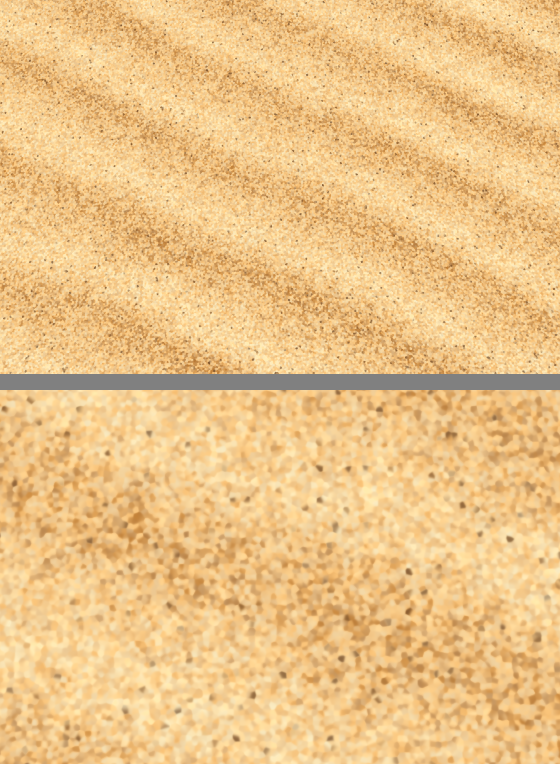
Top: the whole. Bottom: its middle third, enlarged.
Reproduce this texture procedurally as a Shadertoy shader.

```glsl
// Sunlit golden sand with slanting wind ripples and fine speckled grains.

#define GRAINS 196.0         // grains per canvas height, at the near edge
#define GRAIN_CONTRAST 0.74
#define CLUMP_CONTRAST 0.26
#define GRAIN_SHARPNESS 4.2
#define RIPPLE_DEPTH 0.20
#define RIPPLE_SLOPE 0.47
#define RIPPLE_SPACING 0.101 // logarithmic, so ripples widen towards the viewer
#define SPECK_SHARE 0.03
#define SHADE_COLOR vec3(0.73, 0.50, 0.25)
#define SAND_COLOR vec3(0.945, 0.76, 0.505)
#define LIGHT_COLOR vec3(0.995, 0.885, 0.67)
#define SPECK_COLOR vec3(0.42, 0.27, 0.14)

const float TAU = 6.2831853;
const float BASE_TONE = 0.62;

vec3 hash3(vec2 cell) {
    vec3 p = fract(cell.xyx * vec3(0.1031, 0.1030, 0.0973));
    p += dot(p, p.yxz + 33.33);
    return fract((p.xxy + p.yzz) * p.zyx);
}

// Layered sines, each octave turned and bent by the one before; about -1 to 1.
float softWaves(vec2 p) {
    float sum = 0.0, weight = 0.5;
    vec2 bend = vec2(0.0);
    for (int i = 0; i < 4; i++) {
        vec2 s = sin(p + bend);
        sum += weight * s.x * cos(p.y - bend.x);
        bend = 1.3 * s.yx + float(i);
        p = mat2(1.36, 1.08, -1.08, 1.36) * p;
        weight *= 0.6;
    }
    return sum;
}

// Ripple height: -1 in the shaded troughs, 1 on the bright crests.
float ripples(vec2 p) {
    float across = 1.0 - p.y - RIPPLE_SLOPE * p.x;
    float phase = (log(across + 2.4) - 0.642) / RIPPLE_SPACING;
    phase += 0.13 * softWaves(p * vec2(3.5, 5.0) + 1.7);
    phase += 0.05 * softWaves(p * vec2(13.0, 17.0));
    float a = TAU * phase;
    float strength = 0.95 + 0.35 * softWaves(p * vec2(3.0, 4.0) + 6.0);
    return strength * (-cos(a) + 0.18 * sin(2.0 * a));
}

// Soft cellular blend of random grains: x = tone, y = hue, z = dark speck.
vec3 grains(vec2 p) {
    vec2 cell = floor(p);
    vec3 sum = vec3(0.0);
    float total = 0.0;
    for (int y = -1; y <= 1; y++) {
        for (int x = -1; x <= 1; x++) {
            vec2 id = cell + vec2(x, y);
            vec3 grain = hash3(id);
            vec2 away = id + 0.1 + 0.8 * hash3(id + 411.0).xy - p;
            float weight = exp(-GRAIN_SHARPNESS * dot(away, away));
            grain.z = smoothstep(1.0 - SPECK_SHARE, 1.0, grain.z);
            sum += weight * grain;
            total += weight;
        }
    }
    return sum / total;
}

void mainImage(out vec4 fragColor, in vec2 fragCoord) {
    vec2 p = fragCoord / iResolution.y;

    // Grains shrink gently towards the far edge; clumps are turned and larger.
    vec2 ground = vec2((p.x - 0.75) * (1.0 + 0.22 * p.y) + 1.5,
                       p.y + 0.11 * p.y * p.y);
    vec3 grain = grains(ground * GRAINS);
    vec2 turned = mat2(0.8, 0.6, -0.6, 0.8) * ground + 2.0;
    vec3 clump = grains(turned * GRAINS * 0.42);

    // Ripple shading, faint patches and grain tone.
    float tone = BASE_TONE + RIPPLE_DEPTH * ripples(p);
    tone += 0.07 * softWaves(p * vec2(20.0, 26.0));
    tone += CLUMP_CONTRAST * (clump.x - 0.5);
    tone += GRAIN_CONTRAST * (1.08 - 0.16 * p.y) * (grain.x - 0.5);
    tone = clamp(tone, -0.2, 1.15);

    // Shade to sand to sunlight, with warm and greyish grains.
    vec3 color = tone < 0.5 ? mix(SHADE_COLOR, SAND_COLOR, 2.0 * tone)
                            : mix(SAND_COLOR, LIGHT_COLOR, 2.0 * tone - 1.0);
    color += (grain.y - 0.5) * vec3(-0.07, 0.0, 0.09);
    color = mix(color, SPECK_COLOR, 0.75 * grain.z);

    fragColor = vec4(clamp(color, 0.0, 1.0), 1.0);
}
```
